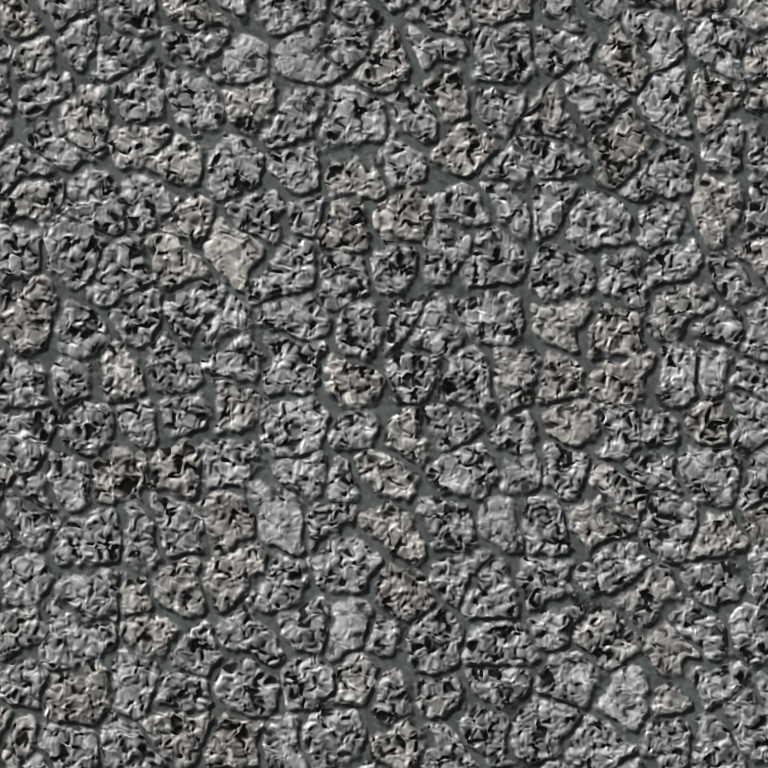
Write a Shadertoy shader that draws this texture.

```glsl
const float STONES_ACROSS = 14.5;
const vec2 TO_LIGHT = vec2(-0.6, 0.8);
const vec3 MORTAR = vec3(0.315, 0.33, 0.325);
const vec3 COOL_TINT = vec3(0.995, 0.995, 1.005);
const vec3 WARM_TINT = vec3(1.025, 1.0, 0.965);
const mat2 TURN = mat2(0.8, 0.6, -0.6, 0.8);

float hash(vec2 p) {
    return fract(sin(dot(p, vec2(127.1, 311.7))) * 43758.5453);
}

vec2 hash2(vec2 p) {
    return vec2(hash(p), hash(p + 57.3));
}

float noise(vec2 p) {
    vec2 i = floor(p), f = fract(p);
    f = f * f * (3.0 - 2.0 * f);
    vec2 e = vec2(0.0, 1.0);
    return mix(mix(hash(i), hash(i + e.yx), f.x),
               mix(hash(i + e.xy), hash(i + e.yy), f.x), f.y);
}

vec2 sitePoint(vec2 cell, float jitter) {
    return cell + 0.5 + jitter * (hash2(cell) - 0.5);
}

// Rounded distance to the cell border in x, cell coordinates in yz
vec3 stoneCell(vec2 p, float jitter, float sharpness) {
    vec2 base = floor(p), nearest = base, site = base;
    float best = 1e5;
    for (int y = -1; y <= 1; y++)
    for (int x = -1; x <= 1; x++) {
        vec2 cell = base + vec2(x, y);
        vec2 s = sitePoint(cell, jitter);
        float d = dot(s - p, s - p);
        if (d < best) { best = d; nearest = cell; site = s; }
    }
    float sum = 0.0;
    for (int y = -2; y <= 2; y++)
    for (int x = -2; x <= 2; x++) {
        if (x == 0 && y == 0) continue;
        vec2 other = sitePoint(nearest + vec2(x, y), jitter);
        float d = dot(0.5 * (site + other) - p, normalize(other - site));
        sum += exp(-sharpness * d);
    }
    return vec3(-log(sum) / sharpness, nearest);
}

// Stone height in x, cell coordinates in yz
vec3 stoneBody(vec2 uv) {
    vec2 warp = vec2(noise(uv * 28.0), noise(uv * 28.0 + 41.0)) - 0.5;
    vec3 cell = stoneCell(uv * STONES_ACROSS + 0.35 * warp, 0.75, 20.0);
    float ragged = 0.11 * (noise(TURN * uv * 68.0) - 0.5)
                 + 0.10 * (noise(TURN * TURN * uv * 140.0) - 0.5);
    float inset = 0.035 * hash(cell.yz + 9.0) - 0.015;
    return vec3(smoothstep(0.0, 0.12, cell.x + ragged - inset), cell.yz);
}

// Three turned octaves, warped so that no lattice shows
float grain(vec2 uv) {
    vec2 p = TURN * uv;
    p += 0.008 * vec2(noise(p * 85.0 + 7.0), noise(p * 85.0 + 31.0));
    return 0.28 * noise(p * 62.0) + 0.40 * noise(TURN * p * 120.0 + 13.0)
         + 0.32 * noise(TURN * TURN * p * 215.0 + 29.0);
}

// Pitted, side-lit surface of one stone
vec3 stoneColor(vec2 uv, vec2 id, float relief) {
    float g = grain(uv);
    float bumps = g - grain(uv + TO_LIGHT * 0.0034);
    float patches = noise(TURN * uv * 36.0 + 5.0) - 0.5;
    float pale = smoothstep(0.92, 0.97, hash(id + 3.0));
    float rough = mix(1.0, 0.65, pale);
    float tone = 0.455 + 0.06 * (hash(id + 21.0) - 0.5) + 0.08 * pale;
    tone += rough * (0.95 * bumps + 0.8 * (g - 0.5)) + 0.1 * patches;
    tone += 0.14 * relief;
    tone *= mix(1.0, mix(0.4, 1.0, smoothstep(0.27, 0.43, g)), rough);
    float warmth = smoothstep(0.4, 1.0, hash(id + 33.0));
    return max(tone, 0.05) * mix(COOL_TINT, WARM_TINT, warmth);
}

vec3 mortarColor(vec2 uv, float relief) {
    float speckle = 0.8 + 0.2 * noise(uv * 45.0) + 0.24 * noise(TURN * uv * 180.0);
    float shadow = 1.0 - 0.72 * clamp(-relief, 0.0, 1.0);
    return MORTAR * speckle * shadow;
}

void mainImage(out vec4 fragColor, in vec2 fragCoord) {
    vec2 uv = fragCoord / iResolution.y;

    // Relief against the light: lit upper-left rims, shaded lower-right gaps
    vec3 body = stoneBody(uv);
    float relief = body.x - stoneBody(uv + TO_LIGHT * 0.008).x;

    vec3 color = mix(mortarColor(uv, relief),
                     stoneColor(uv, body.yz, relief), body.x);

    // Broad weathering
    color *= 0.97 + 0.06 * noise(uv * 5.0);
    fragColor = vec4(clamp(color, 0.0, 1.0), 1.0);
}
```
